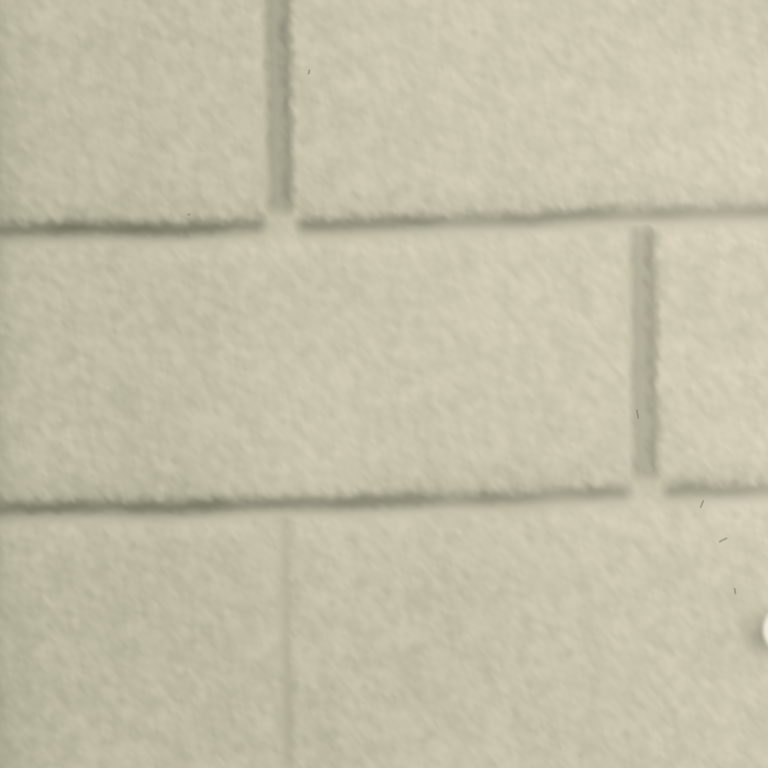
A Shadertoy shader for this pattern:

```glsl
const vec3 SHADE = vec3(0.67, 0.66, 0.57);
const vec3 BASE  = vec3(0.76, 0.745, 0.655);
const vec3 LIGHT = vec3(0.85, 0.825, 0.74);
const vec3 JOINT = vec3(0.45, 0.45, 0.38);
const vec3 KNOB  = vec3(0.93, 0.91, 0.84);

const float ROW_HEIGHT   = 0.362;
const float FIRST_BED    = -0.0255;  // height of the lowest bed joint
const float BED_SLOPE    = 0.026;
const float BED_WIDTH    = 0.0115;
const float BED_DEPTH    = 0.8;
const float BRICK_LENGTH = 0.9;
const float FIRST_HEAD   = 0.377;    // head joint of even rows at the floor
const float HEAD_SLOPE   = -0.015;
const float HEAD_WIDTH   = 0.0165;
const float HEAD_BLUR    = 0.008;
const float ROW_SHIFT    = 0.523;    // stagger of odd rows, in bricks
const float GAP_WIDTH    = 0.034;
const float GRAIN_SCALE  = 82.0;
const float GRAIN_DEPTH  = 1.05;
const int   SPECKS       = 6;
const vec2  KNOB_CENTRE  = vec2(1.012, 0.18);

float hash(vec2 p) {
    return fract(sin(dot(p, vec2(127.1, 311.7))) * 43758.5453);
}

float noise(vec2 p) {
    vec2 i = floor(p), f = fract(p);
    f = f * f * (3.0 - 2.0 * f);
    return mix(mix(hash(i), hash(i + vec2(1, 0)), f.x),
               mix(hash(i + vec2(0, 1)), hash(i + vec2(1, 1)), f.x), f.y);
}

// Plaster grain slanting down to the right, centred on zero
float plasterGrain(vec2 p) {
    vec2 q = mat2(0.77, -0.64, 0.64, 0.77) * p;
    q *= GRAIN_SCALE * vec2(1.3, 0.75);
    return 0.5 * noise(q) + 0.32 * noise(q * 1.9 + 17.0)
         + 0.18 * noise(p * GRAIN_SCALE * 0.4 + 5.0) - 0.5;
}

// Signed distance to the nearest head joint of a row
float headDistance(vec2 p, float row) {
    float s = (p.x - FIRST_HEAD - HEAD_SLOPE * p.y) / BRICK_LENGTH;
    s -= ROW_SHIFT * mod(row, 2.0);
    return (fract(s + 0.5) - 0.5) * BRICK_LENGTH;
}

float bell(float d, float width) {
    return exp(-d * d / (width * width));
}

void mainImage(out vec4 fragColor, in vec2 fragCoord) {
    vec2 uv = fragCoord / iResolution.xy;
    float grain = plasterGrain(uv);

    // Light falls from the right, the lower left stays dim
    float tone = -0.36 + 0.75 * uv.x + 0.27 * smoothstep(0.0, 0.5, uv.y);
    tone += 0.3 * (noise(uv * 5.0 + 3.0) - 0.5) + GRAIN_DEPTH * grain;
    tone -= 0.6 * exp(-uv.x * 45.0);

    // Bed joints, broken where a head joint meets them from above
    float wobble = 0.006 * (noise(vec2(uv.x * 9.0, 2.0)) - 0.5) + 0.008 * grain;
    float level = (uv.y - BED_SLOPE * uv.x - FIRST_BED + wobble) / ROW_HEIGHT;
    float bed = floor(level + 0.5);
    float bedDist = (level - bed) * ROW_HEIGHT;
    float visible = clamp(bed, 0.0, 1.0);
    float gap = 1.0 - smoothstep(GAP_WIDTH * 0.35, GAP_WIDTH, abs(headDistance(uv, bed)));
    float fade = mix(1.0, 0.5, smoothstep(0.0, 0.95, uv.x)) * visible;
    float bedShade = bell(bedDist, BED_WIDTH) * BED_DEPTH * fade * (1.0 - 0.9 * gap);
    bedShade *= 0.8 + 0.4 * noise(vec2(uv.x * 22.0, bed));
    tone += visible * (0.15 * bell(bedDist + 0.032, 0.014) - 0.2 * bell(bedDist - 0.024, 0.018));

    // Head joints: a soft channel with a darker right edge, nearly filled in row 0
    float row = floor(level);
    float worn = clamp(row, 0.0, 1.0);
    float d = headDistance(uv, row) + 0.009 * grain;
    float channel = 1.0 - smoothstep(HEAD_WIDTH - HEAD_BLUR, HEAD_WIDTH + HEAD_BLUR, abs(d));
    float edges = 0.2 * bell(d - 0.009, 0.008) + 0.06 * bell(d + 0.013, 0.006);
    float patches = smoothstep(0.1, 0.9, noise(vec2(uv.y * 14.0, 7.0)));
    float filled = 0.28 * bell(d, 0.0085) * mix(0.4, 1.3, patches);
    float headShade = mix(filled, 0.34 * channel + edges, worn);
    headShade *= smoothstep(0.004, 0.032, abs(bedDist)) * mix(1.1, 0.75, uv.x);
    headShade *= 1.0 + 0.8 * grain;

    // Wall colour
    vec3 color = tone < 0.0 ? mix(BASE, SHADE, min(-tone, 1.25))
                            : mix(BASE, LIGHT, min(tone, 1.3));
    color = mix(color, JOINT, clamp(max(bedShade, headShade), 0.0, 1.0));

    // Short scratches and specks
    for (int i = 0; i < SPECKS; i++) {
        float id = float(i);
        vec2 q = uv - vec2(hash(vec2(id, 1.3)), hash(vec2(id, 4.7)));
        float angle = 3.0 * hash(vec2(id, 8.1));
        vec2 along = vec2(cos(angle), sin(angle));
        float halfLength = 0.005 * hash(vec2(id, 9.4));
        q -= along * clamp(dot(q, along), -halfLength, halfLength);
        color = mix(color, JOINT, 0.5 * (1.0 - smoothstep(0.0003, 0.0021, length(q))));
    }

    // Pale knob at the right edge with its shadow
    float knobDist = length((uv - KNOB_CENTRE) * vec2(1.0, 0.75));
    float shadow = bell(length(uv - KNOB_CENTRE + vec2(0.014, 0.008)), 0.025);
    color = mix(color, JOINT, 0.5 * shadow);
    color = mix(color, KNOB, 1.0 - smoothstep(0.014, 0.023, knobDist));

    fragColor = vec4(color, 1.0);
}
```
